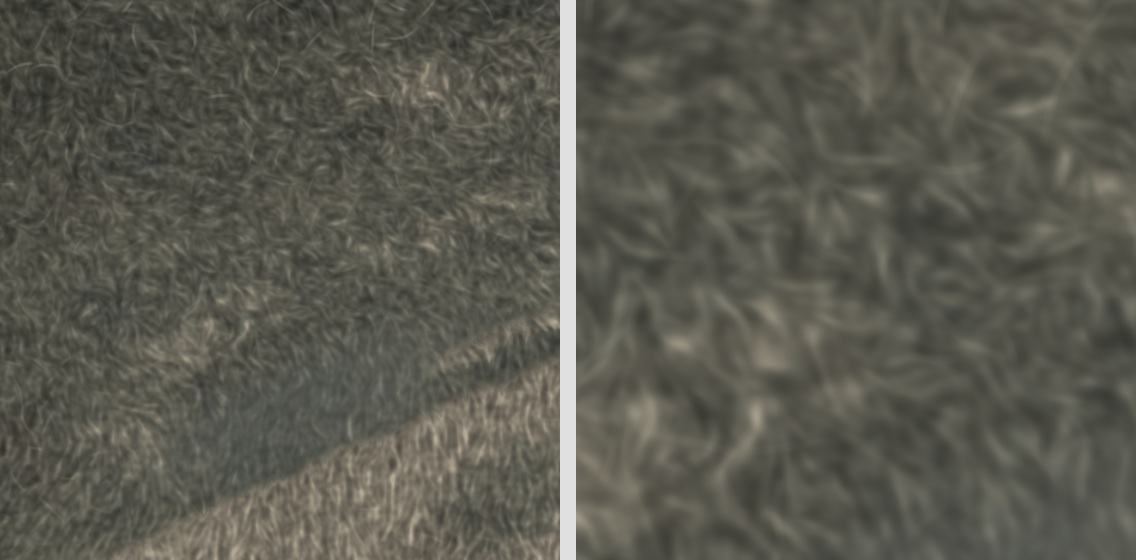
Left, the full canvas; right, a detail of the centre.
A Shadertoy shader for this texture:

```glsl
const float SHADE_TONE = 0.338;
const float SUN_GAIN = 0.112;
const float SHADE_CONTRAST = 0.20;
const float SUN_CONTRAST = 0.34;
const float CLUMP_CONTRAST = 0.062;
const float FLECK_CONTRAST = 0.075;
const float STRAND_FREQ = 92.0;
const float TUFT_FREQ = 44.0;
const float STRAND_LENGTH = 0.023;
const int STRAND_STEPS = 9;
const float BLADE_CELLS = 19.0;
const float BLADE_WIDTH = 0.02;
const float BLADE_GAIN = 0.10;
const float SHADOW_SLOPE = 0.44;
const vec3 COOL_TINT = vec3(0.98, 1.01, 0.93);
const vec3 OLIVE_TINT = vec3(1.01, 1.00, 0.88);
const vec3 STRAW_TINT = vec3(1.06, 1.00, 0.88);

float hash(vec2 p) {
    vec3 q = fract(vec3(p.xyx) * 0.1031);
    q += dot(q, q.yzx + 33.33);
    return fract((q.x + q.y) * q.z);
}

float cornerRamp(vec2 cell, vec2 offset) {
    float a = 6.2832 * hash(cell);
    return dot(vec2(cos(a), sin(a)), offset);
}

float gradientNoise(vec2 p) {
    vec2 i = floor(p), f = p - i;
    vec2 s = f * f * f * (f * (f * 6.0 - 15.0) + 10.0);
    vec2 e = vec2(1.0, 0.0);
    float low = mix(cornerRamp(i, f), cornerRamp(i + e, f - e), s.x);
    float high = mix(cornerRamp(i + e.yx, f - e.yx), cornerRamp(i + 1.0, f - 1.0), s.x);
    return mix(low, high, s.y);
}

mat2 rotation(float a) {
    return mat2(cos(a), -sin(a), sin(a), cos(a));
}

float fbm(vec2 p) {
    float sum = 0.0, gain = 1.0;
    for (int i = 0; i < 4; i++) {
        sum += gain * gradientNoise(p);
        p = rotation(0.7) * p * 2.1 + 17.3;
        gain *= 0.65;
    }
    return sum;
}

// 1 inside the soft ellipse, 0 outside
float softPatch(vec2 p, vec2 center, vec2 radius, float tilt) {
    vec2 q = rotation(tilt) * (p - center) / radius;
    return 1.0 - smoothstep(0.35, 1.25, length(q));
}

// Grass leans diagonally above and stands upright towards the bottom
float grassAngle(vec2 p) {
    float upright = 1.0 - smoothstep(0.12, 0.62, p.y - 0.25 * (p.x - 0.5));
    float lean = 0.75 * (1.0 - smoothstep(0.0, 0.32, p.x));
    float wild = mix(1.2, 0.6, upright);
    float tangle = mix(2.4, 1.0, upright) * gradientNoise(p * 24.0 + 3.0);
    return -0.62 - 0.95 * upright - lean + wild * gradientNoise(p * 5.5 + 8.0) + tangle;
}

// Noise smeared along the growth direction
float strands(vec2 p, float angle) {
    vec2 dir = vec2(cos(angle), sin(angle));
    float sum = 0.0;
    for (int i = 0; i < STRAND_STEPS; i++) {
        float t = float(i) / float(STRAND_STEPS - 1) - 0.5;
        vec2 q = p + dir * t * STRAND_LENGTH;
        sum += gradientNoise(q * STRAND_FREQ) + 0.6 * gradientNoise(q * TUFT_FREQ + 40.0);
    }
    return sum / float(STRAND_STEPS);
}

// Scattered pale, curved stems
float looseBlades(vec2 p) {
    vec2 g = p * BLADE_CELLS, home = floor(g);
    float cover = 0.0;
    for (int y = -1; y <= 1; y++)
    for (int x = -1; x <= 1; x++) {
        vec2 cell = home + vec2(x, y);
        vec2 jitter = vec2(hash(cell + 3.1), hash(cell + 71.7));
        vec2 q = rotation(6.2832 * hash(cell + 29.5)) * (g - cell - 0.2 - 0.6 * jitter);
        float bend = 1.2 * (hash(cell + 53.2) - 0.5);
        float along = abs(q.x) / (0.3 + 0.5 * jitter.x);
        float across = abs(q.y - bend * q.x * q.x);
        float stem = 1.0 - smoothstep(BLADE_WIDTH, BLADE_WIDTH * 3.8, across);
        cover = max(cover, stem * (1.0 - smoothstep(0.3, 1.0, along)) * jitter.y);
    }
    return cover;
}

// Sunlit slope, the gaps between shadows, and faint dappled light
float sunlight(vec2 p, float ragged, float clump) {
    float edge = p.y - 0.005 - SHADOW_SLOPE * (p.x - 0.18) + ragged;
    float slope = 1.0 - smoothstep(-0.012, 0.012, edge);
    slope *= 1.0 - 0.8 * softPatch(p, vec2(0.93, 0.12), vec2(0.19, 0.10), 0.35);
    float gap = abs(p.y - 0.335 - SHADOW_SLOPE * (p.x - 0.755) + ragged);
    float strip = (1.0 - smoothstep(0.012, 0.03, gap)) * smoothstep(0.72, 0.85, p.x);
    float dapple = 0.65 * softPatch(p, vec2(0.80, 0.595), vec2(0.20, 0.04), 0.27);
    dapple += 0.55 * softPatch(p, vec2(0.82, 0.83), vec2(0.28, 0.10), 0.25);
    dapple += 0.40 * softPatch(p, vec2(0.38, 0.42), vec2(0.20, 0.07), 0.45);
    dapple += 0.40 * softPatch(p, vec2(0.19, 0.19), vec2(0.13, 0.08), 0.3);
    dapple *= clamp(0.7 + 1.3 * clump + 7.0 * ragged, 0.0, 1.4);
    return clamp(slope + 0.8 * strip + dapple, 0.0, 1.0);
}

void mainImage(out vec4 fragColor, in vec2 fragCoord) {
    vec2 p = fragCoord / iResolution.y;
    float clump = fbm(rotation(0.42) * p * vec2(4.5, 8.0) + 5.0);
    float grass = strands(p, grassAngle(p));
    grass += 0.9 * grass * grass - 0.02;
    float ragged = 0.04 * grass + 0.012 * gradientNoise(p * 14.0);
    float sun = sunlight(p, ragged, clump);

    // Smooth cool shadow beside the sunlit slope, gloom above and at the left
    float calm = softPatch(p, vec2(0.56, 0.27), vec2(0.38, 0.11), 0.42) * (1.0 - sun);
    float gloom = smoothstep(0.5, 0.95, p.y - 0.16 * (p.x - 0.5) + 0.12 * clump);
    float leftSide = 1.0 - smoothstep(0.0, 0.25, p.x);

    float tone = SHADE_TONE + SUN_GAIN * sun + 0.008 * calm;
    tone -= 0.055 * gloom * (1.0 - 0.7 * sun) + 0.025 * leftSide;
    tone += CLUMP_CONTRAST * clump * (1.0 - 0.5 * calm);
    tone += grass * mix(SHADE_CONTRAST, SUN_CONTRAST, sun) * (1.0 - 0.3 * calm);
    float flecks = gradientNoise(p * 68.0 + 11.0) + 0.7 * gradientNoise(p * 33.0 + 23.0);
    tone += FLECK_CONTRAST * flecks * (1.0 - 0.45 * calm);
    tone += BLADE_GAIN * looseBlades(p) * (0.3 + 0.7 * max(gloom, 0.6 * leftSide)) * (1.0 - calm);

    float rust = smoothstep(0.0, 0.35, gradientNoise(p * 7.0 + 31.0)) * (0.35 + 0.65 * leftSide);
    vec3 tint = mix(OLIVE_TINT, COOL_TINT, clamp(0.8 * calm + 0.25 - 0.6 * clump, 0.0, 1.0));
    tint = mix(tint, STRAW_TINT, clamp(sun + 0.6 * rust + 0.5 * grass, 0.0, 1.0));
    fragColor = vec4(clamp(tone, 0.15, 0.66) * tint, 1.0);
}
```
